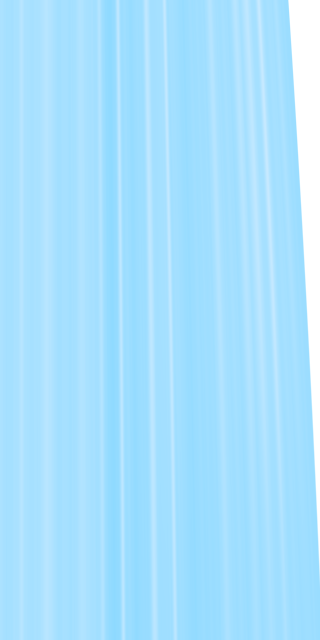
Reproduce this background procedurally as a Shadertoy shader.

```glsl
// Pale blue hanging cloth with soft fanning pleats, cut by a slanted white margin.
#define DEEP vec3(0.53, 0.845, 1.0)
#define LIGHT vec3(0.80, 0.92, 1.0)
#define MARGIN vec3(1.0)
#define HEM 0.901
#define FAN 0.164
#define FAN_EASE 0.033
#define BASE_TONE 0.40
#define FIBRE 0.030

// Each pleat: centre along the top, half width, tone (negative is a fold shadow).
const int PLEATS = 16;
const vec3 pleats[PLEATS] = vec3[PLEATS](
    vec3(0.068, 0.007, 0.20), vec3(0.143, 0.019, 0.27),
    vec3(0.253, 0.017, 0.18), vec3(0.310, 0.006, 0.22),
    vec3(0.346, 0.020, -0.30), vec3(0.368, 0.006, 0.52),
    vec3(0.405, 0.022, -0.17), vec3(0.457, 0.008, 0.46),
    vec3(0.514, 0.006, 0.48), vec3(0.580, 0.040, -0.12),
    vec3(0.655, 0.010, 0.28), vec3(0.735, 0.012, 0.25),
    vec3(0.768, 0.012, 0.42), vec3(0.808, 0.008, 0.45),
    vec3(0.862, 0.007, 0.20), vec3(0.895, 0.020, -0.12));

// Undo the downward spread, giving the position along the top edge.
float clothCoordinate(float x, float depth) {
    float spread = FAN * depth - FAN_EASE * depth * depth;
    return 2.0 * x / (1.0 + sqrt(1.0 + 4.0 * spread * x));
}

// Layered sines, bent against each other, form thin irregular fibres.
float fibres(float u, float depth) {
    float sum = 0.0;
    float frequency = 95.0;
    float weight = 1.0;
    for (int i = 0; i < 4; i++) {
        float bend = 1.7 * sin(u * frequency * 0.37 + float(i));
        sum += weight * sin(u * frequency + bend + 0.6 * depth);
        frequency *= 1.73;
        weight *= 0.72;
    }
    return sum;
}

float pleatTone(float u, float depth) {
    float tone = 0.0;
    for (int i = 0; i < PLEATS; i++) {
        vec3 pleat = pleats[i];
        float d = (u - pleat.x) / pleat.y;
        // Outer pleats fade towards the bottom.
        float fade = 1.0 - 0.65 * smoothstep(0.55, 0.8, pleat.x)
                   * smoothstep(0.3, 1.0, depth);
        tone += pleat.z * fade * exp(-d * d);
    }
    return tone;
}

void mainImage(out vec4 fragColor, in vec2 fragCoord) {
    vec2 uv = fragCoord / iResolution.xy;
    float depth = 1.0 - uv.y;
    float u = clothCoordinate(uv.x, depth);

    // Cloth shading
    float tone = BASE_TONE + pleatTone(u, depth) + FIBRE * fibres(u, depth);
    tone += 0.07 * (1.0 - smoothstep(0.0, 0.32, u));
    tone -= 0.08 * smoothstep(0.45, 1.0, depth) * smoothstep(0.2, 0.5, u);
    vec3 color = mix(DEEP, LIGHT, clamp(tone, 0.0, 1.0));

    // Slanted margin on the right
    float soft = 0.75 / iResolution.x;
    color = mix(color, MARGIN, smoothstep(HEM - soft, HEM + soft, u));
    fragColor = vec4(color, 1.0);
}
```
